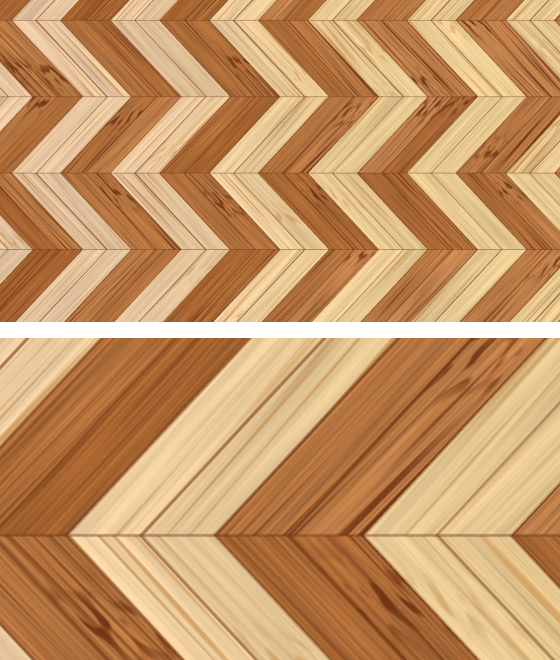
Top, the full canvas; bottom, a detail of the centre.
A WebGL 1 fragment shader for this texture:

```glsl
precision highp float;
uniform vec2 u_resolution;

// Lengths are fractions of the canvas height
const float ROW_HEIGHT = 0.2373;
const float ROW_START = 0.225;
const float STRIP_WIDTH = 0.0767;
const float STRIP_START = 0.1886;
const float ROW_SHIFT = 0.2205;
const float CANVAS_SPAN = 1.74;

const vec3 ROSY_CREAM = vec3(0.92, 0.79, 0.65);
const vec3 STRAW = vec3(0.93, 0.81, 0.59);
const vec3 HONEY = vec3(0.76, 0.54, 0.29);
const vec3 CHESTNUT = vec3(0.62, 0.36, 0.16);
const vec3 CARAMEL = vec3(0.77, 0.52, 0.31);
const vec3 BURNT = vec3(0.41, 0.18, 0.06);

float hash(vec2 p) {
  return fract(sin(dot(p, vec2(127.1, 311.7))) * 43758.55);
}

vec2 randomGradient(vec2 cell) {
  float angle = 6.2832 * hash(cell);
  return vec2(cos(angle), sin(angle));
}

float gradientNoise(vec2 p) {
  vec2 i = floor(p);
  vec2 f = p - i;
  vec2 e = vec2(1.0, 0.0);
  vec2 w = f * f * f * (f * (f * 6.0 - 15.0) + 10.0);
  float low = mix(dot(randomGradient(i), f),
                  dot(randomGradient(i + e.xy), f - e.xy), w.x);
  float high = mix(dot(randomGradient(i + e.yx), f - e.yx),
                   dot(randomGradient(i + e.xx), f - e.xx), w.x);
  return mix(low, high, w.y);
}

// Soft dark line where the distance to an edge is small
float seam(float edgeDistance, float width) {
  return 1.0 - smoothstep(0.3 * width, width, edgeDistance);
}

// Base tone: rosier and deeper at the left, yellower at the right
vec3 stripTone(float dark, float tone, float side) {
  vec3 pale = mix(ROSY_CREAM, STRAW, smoothstep(0.1, 0.7, side));
  pale *= 0.95 + 0.07 * tone;
  vec3 brown = mix(CHESTNUT, CARAMEL, clamp(0.75 * tone + 0.4 * side, 0.0, 1.0));
  return mix(pale, brown, dark);
}

// Long fibres, x across the strip and y along it
vec3 addGrain(vec3 color, vec2 p, vec2 seed, float dark, float strength) {
  float broad = gradientNoise(p * vec2(4.0, 0.8) + seed);
  float fine = gradientNoise(p * vec2(19.0, 2.0) + seed.yx);
  float line = smoothstep(0.1, 0.5, gradientNoise(p * vec2(10.0, 0.9) + seed + 31.0));
  color *= 1.0 + 0.12 * broad + mix(0.08, 0.22, dark) * fine;
  vec3 fibre = mix(HONEY, BURNT, dark);
  return mix(color, fibre, line * strength);
}

// Short flecks gathered around a bamboo node
vec3 addNode(vec3 color, vec2 p, vec2 seed, float dark, float center) {
  float offset = p.y - center;
  float cluster = exp(-45.0 * offset * offset);
  vec2 flare = vec2(p.x * 6.0 + 5.0 * offset * (p.x - 0.5), p.y * 8.0);
  float fleck = smoothstep(0.02, 0.32, gradientNoise(flare + seed));
  return mix(color, mix(HONEY, BURNT, dark), fleck * cluster * mix(0.45, 0.85, dark));
}

vec3 chevronWood(vec2 p) {
  // Fold alternate rows so the strips zigzag
  float row = (p.y - ROW_START) / ROW_HEIGHT;
  float rowId = floor(row);
  float fold = abs(mod(row, 2.0) - 1.0);
  float across = (p.x - ROW_SHIFT * fold - STRIP_START) / STRIP_WIDTH;
  float stripId = floor(across);
  vec2 local = vec2(across - stripId, row - rowId);

  // Two strips of one wood, then two of the other
  float dark = 1.0 - mod(floor(stripId * 0.5 + 0.25), 2.0);
  vec2 id = vec2(stripId, rowId) + 20.0;
  vec2 seed = 90.0 * vec2(hash(id + 3.1), hash(id + 7.7));
  float wear = hash(id + 11.3);

  vec3 color = stripTone(dark, hash(id), p.x / CANVAS_SPAN);
  vec2 fibre = local + vec2((hash(id + 17.9) - 0.5) * 0.35 * local.y, 0.0);
  color = addGrain(color, fibre, seed, dark, mix(0.25, 0.9, wear));
  if (hash(id + 23.5) > 0.68) {
    color = addNode(color, fibre, seed, dark, hash(id + 29.1));
  }

  // Seams between strips and along the row joints
  float slope = ROW_HEIGHT / length(vec2(ROW_HEIGHT, ROW_SHIFT));
  float stripEdge = min(local.x, 1.0 - local.x) * STRIP_WIDTH * slope;
  float rowEdge = min(local.y, 1.0 - local.y) * ROW_HEIGHT;
  color = mix(color, BURNT, seam(stripEdge, 0.0026) * mix(0.25, 0.75, wear));
  return mix(color, BURNT, seam(rowEdge, 0.0022) * 0.4);
}

void main() {
  // Four samples smooth every edge
  vec3 color = vec3(0.0);
  for (int j = 0; j < 2; j++) {
    for (int i = 0; i < 2; i++) {
      vec2 jitter = vec2(float(i), float(j)) * 0.5 - 0.25;
      color += chevronWood((gl_FragCoord.xy + jitter) / u_resolution.y);
    }
  }
  gl_FragColor = vec4(color * 0.25, 1.0);
}
```
